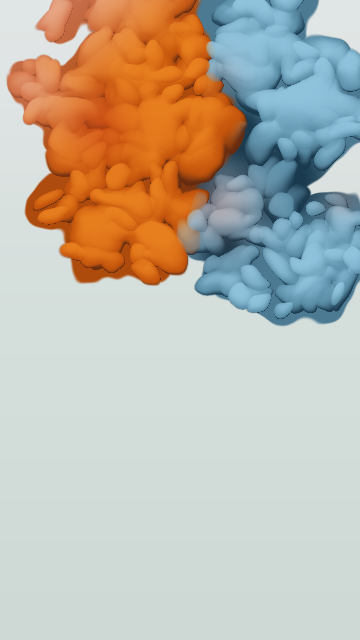
A WebGL 2 fragment shader for this background:

```glsl
#version 300 es
precision highp float;
// Two clouds of ink, orange and blue, billowing down into pale water.
// Rounded lobes set the outline; layers of jittered, tilted ellipsoid puffs
// fill it, are warped into folds, blended by height and lit from above.
uniform vec2 u_resolution;
out vec4 outColor;

const vec3 ORANGE_LOBES[16] = vec3[](
  vec3(.175, .05, .055), vec3(.40, .05, .15), vec3(.07, .22, .065), vec3(.16, .26, .10),
  vec3(.36, .26, .20), vec3(.25, .42, .11), vec3(.17, .56, .095), vec3(.27, .69, .10),
  vec3(.40, .70, .105), vec3(.42, .52, .16), vec3(.55, .35, .13), vec3(.52, .14, .10),
  vec3(.27, .02, .06), vec3(.48, .61, .09), vec3(.26, .56, .09), vec3(.22, .36, .09));
const vec3 BLUE_LOBES[16] = vec3[](
  vec3(.62, .03, .09), vec3(.72, .12, .13), vec3(.77, .0, .10), vec3(.90, .20, .10),
  vec3(.80, .35, .17), vec3(.95, .33, .09), vec3(.72, .55, .15), vec3(.57, .64, .08),
  vec3(.66, .76, .09), vec3(.76, .80, .10), vec3(.90, .77, .12), vec3(.93, .62, .10),
  vec3(1.0, .70, .10), vec3(.66, .22, .09), vec3(.83, .65, .12), vec3(.62, .55, .10));

float hash(vec2 p) {
  return fract(sin(dot(p, vec2(127.1, 311.7))) * 43758.5453);
}

float noise(vec2 p) {
  vec2 i = floor(p), f = fract(p);
  f = f * f * (3.0 - 2.0 * f);
  return mix(mix(hash(i), hash(i + vec2(1, 0)), f.x),
             mix(hash(i + vec2(0, 1)), hash(i + vec2(1, 1)), f.x), f.y);
}

vec2 swirl(vec2 p) {
  return vec2(noise(p), noise(p + 37.0)) - 0.5;
}

float smoothMin(float a, float b, float k) {
  float h = max(k - abs(a - b), 0.0) / k;
  return min(a, b) - h * h * k * 0.25;
}

// Signed distances to the orange (x) and blue (y) clouds
vec2 clouds(vec2 p) {
  vec2 d = vec2(1.0);
  for (int i = 0; i < 16; i++) {
    d.x = smoothMin(d.x, length(p - ORANGE_LOBES[i].xy) - ORANGE_LOBES[i].z, 0.02);
    d.y = smoothMin(d.y, length(p - BLUE_LOBES[i].xy) - BLUE_LOBES[i].z, 0.02);
  }
  return d;
}

float blueShare(vec2 d) {
  return smoothstep(-0.02, 0.02, d.x - d.y);
}

float spot(vec2 p, vec2 center, float size) {
  vec2 v = (p - center) / size;
  return exp(-dot(v, v));
}

vec3 ramp(vec3 dark, vec3 mid, vec3 light, float t) {
  return mix(mix(dark, mid, smoothstep(0.0, 0.55, t)), light, smoothstep(0.5, 1.0, t));
}

// Ink colour in rgb, coverage in a
vec4 ink(vec2 p) {
  vec2 q = p + 0.045 * swirl(p * 10.0) + 0.016 * swirl(p * 25.0);
  vec2 d = clouds(q);
  float body = min(d.x, d.y);
  if (body > 0.08) return vec4(0.0);
  float soft = max(0.004, 1.0 / u_resolution.x);
  float cover = smoothstep(soft, -soft, body + 0.004);

  // Weighted sums over every puff covering this point
  vec3 normal = vec3(0, 0, 1);
  float total = 1.0, blue = blueShare(d);
  for (int layer = 0; layer < 3; layer++) {
    float cell = 0.125 * pow(0.68, float(layer));
    vec2 id = floor(q / cell);
    for (int k = 0; k < 9; k++) {
      vec2 g = id + vec2(k % 3, k / 3) - 1.0;
      vec2 seed = g + 19.0 * float(layer);
      vec2 c = (g + 0.15 + 0.7 * vec2(hash(seed), hash(seed + 5.3))) * cell;
      float r = cell * (0.55 + 0.3 * hash(seed + 9.1));
      vec2 dc = clouds(c);
      if (min(dc.x, dc.y) > -0.55 * r) continue;
      float a = 6.283 * hash(seed + 2.7);
      mat2 turn = mat2(cos(a), sin(a), -sin(a), cos(a));
      vec2 o = (q - c) * turn / (r * vec2(1.0, 0.65));
      float len = length(o);
      float edge = smoothstep(soft, -soft, (len - 1.0) * r * 0.8);
      if (edge <= 0.0) continue;
      float nz = sqrt(max(1.0 - len * len, 0.0));
      float height = 0.75 * r * nz + 0.045 * hash(seed + 7.7) + 0.013 * float(layer);
      float w = edge * smoothstep(0.0, 0.5, nz) * exp(75.0 * height);
      normal += w * vec3(turn * o, nz);
      blue += w * blueShare(dc);
      total += w;
      cover = max(cover, edge);
    }
  }
  normal = normalize(normal);
  blue /= total;

  // Light from above, with dark creases and hollows
  float light = 0.5 + 0.5 * dot(normal, normalize(vec3(-0.25, -0.7, 0.65)));
  float height = log(total) / 75.0;
  float tone = 0.68 * light + 0.55 * smoothstep(0.02, 0.105, height) - 0.2;
  float hollow = spot(p, vec2(.66, .37), .07) + spot(p, vec2(.79, .50), .10)
               + 0.9 * spot(p, vec2(.62, .70), .055) + 0.5 * spot(p, vec2(.53, .50), .07);
  tone = clamp(tone - 0.45 * hollow, 0.0, 1.0);

  vec3 warm = ramp(vec3(.40, .17, .06), vec3(.78, .34, .05), vec3(.91, .50, .12), tone);
  warm = mix(warm, vec3(.80, .27, .07), 0.55 * spot(p, vec2(.27, .35), .10));
  vec3 peach = ramp(vec3(.65, .32, .20), vec3(.84, .49, .36), vec3(.90, .65, .53), tone);
  float haze = smoothstep(0.45, 0.08, p.x * 0.7 + p.y * 0.8);
  warm = mix(warm, peach, max(haze, 0.85 * spot(p, vec2(.07, .24), .15)));
  vec3 cool = ramp(vec3(.10, .23, .31), vec3(.37, .57, .67), vec3(.56, .76, .86), tone);
  vec3 mauve = ramp(vec3(.24, .22, .25), vec3(.53, .49, .52), vec3(.72, .66, .67), tone);
  float blend = 0.8 * spot(p, vec2(.61, .57), .11) + 0.5 * spot(p, vec2(.95, .55), .06)
              + 0.35 * spot(p, vec2(.61, .22), .07);
  cool = mix(cool, mauve, min(blend, 1.0));
  return vec4(mix(warm, cool, blue), cover);
}

void main() {
  vec2 p = vec2(gl_FragCoord.x, u_resolution.y - gl_FragCoord.y) / u_resolution.x;
  // Pale water, a little brighter at the top and dimmer at the bottom
  vec3 water = mix(vec3(.88, .897, .897), vec3(.83, .87, .857), smoothstep(0.0, 1.0, p.y));
  water -= 0.022 * smoothstep(0.9, 1.8, p.y);
  vec4 cloud = ink(p);
  outColor = vec4(mix(water, cloud.rgb, cloud.a), 1.0);
}
```
